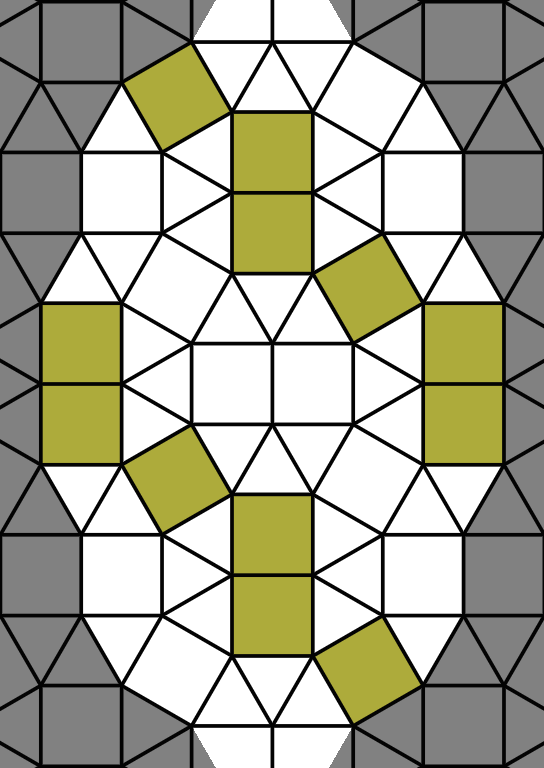
Write a WebGL 2 fragment shader that draws this pattern.

```glsl
#version 300 es
precision highp float;
// Tiling of unit squares and triangles, with a pale scalloped medallion on grey.

uniform vec2 u_resolution;
out vec4 fragColor;

const float VIEW_HEIGHT = 9.505;   // canvas height in tile edges
const float H = 0.8660254;         // height of a unit triangle
const float CELL = 1.5 + H;        // side of the mirrored cell
const float LINE_HALF = 0.023;

const vec3 INK   = vec3(0.01);
const vec3 PAPER = vec3(1.0);
const vec3 GREY  = vec3(0.505);
const vec3 OLIVE = vec3(0.68, 0.67, 0.23);

float segment(vec2 p, vec2 a, vec2 b) {
    vec2 ab = b - a;
    vec2 ap = p - a;
    return length(ap - ab * clamp(dot(ap, ab) / dot(ab, ab), 0.0, 1.0));
}

// Reflect the plane into one cell, [0, CELL] on both axes.
vec2 foldCell(vec2 p) {
    return abs(mod(p + CELL, 2.0 * CELL) - CELL);
}

// Distance to the tile edges: five segments turned about the cell centre.
float edgeDistance(vec2 q) {
    vec2 mid = vec2(0.5 * CELL);
    float d = 1e3;
    for (int i = 0; i < 4; i++) {
        d = min(d, segment(q, vec2(0.0, 0.5), vec2(1.0, 0.5)));
        d = min(d, segment(q, vec2(1.0, 0.0), vec2(1.0, 0.5)));
        d = min(d, segment(q, vec2(0.0), vec2(0.0, 0.5)));
        d = min(d, segment(q, vec2(0.0, 0.5), vec2(0.5, 0.5 + H)));
        d = min(d, segment(q, vec2(1.0, 0.5), vec2(1.0 + H, 1.0)));
        vec2 c = q - mid;
        q = mid + vec2(-c.y, c.x);
    }
    return d;
}

// Two dodecagon lobes above and below, joined by a wider waist.
bool insideMedallion(vec2 p) {
    vec2 a = abs(p);
    float steep = dot(a, vec2(H, 0.5));
    float shallow = dot(a, vec2(0.5, H));
    bool lobe = a.x < CELL && a.y < 2.5 + 2.0 * H
             && steep < 1.75 + 2.0 * H && shallow < 2.433 + 2.0 * H;
    bool waist = a.x < 2.0 + H && steep < 1.25 + 2.0 * H;
    return lobe || waist;
}

// Square tilted by 30 degrees in the middle of a cell.
bool tiltedSquare(vec2 q) {
    vec2 c = q - 0.5 * CELL;
    vec2 t = vec2(dot(c, vec2(H, 0.5)), dot(c, vec2(-0.5, H)));
    return max(abs(t.x), abs(t.y)) < 0.5;
}

// Upright pairs of squares at two opposite cell corners.
bool uprightPair(vec2 q) {
    return (q.x < 0.5 && CELL - q.y < 1.0)
        || (CELL - q.x < 0.5 && q.y < 1.0);
}

vec3 tileColor(vec2 p, vec2 q) {
    if (!insideMedallion(p)) return GREY;
    vec2 id = floor(p / CELL);
    bool evenCell = mod(id.x + id.y, 2.0) < 0.5;
    bool accent = uprightPair(q) || (evenCell && tiltedSquare(q));
    return accent ? OLIVE : PAPER;
}

void main() {
    float pixel = VIEW_HEIGHT / u_resolution.y;
    vec2 p = (gl_FragCoord.xy - 0.5 * u_resolution) * pixel;
    p.x -= 0.005;
    vec2 q = foldCell(p);

    // Inked edges over flat tiles
    float d = edgeDistance(q) - LINE_HALF;
    float ink = clamp(0.5 - d / pixel, 0.0, 1.0);
    fragColor = vec4(mix(tileColor(p, q), INK, ink), 1.0);
}
```
